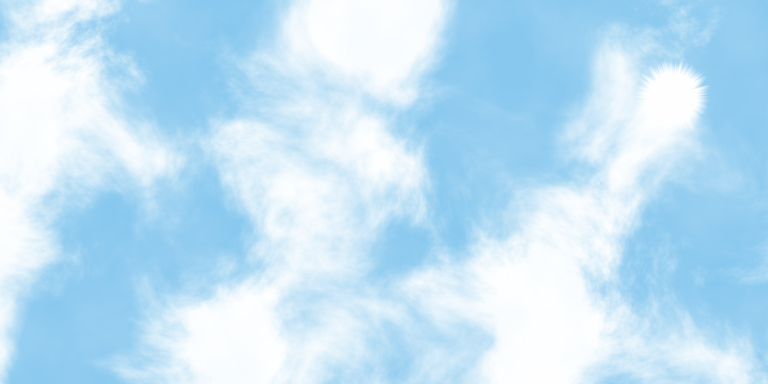
A WebGL 1 fragment shader for this texture:

```glsl
precision highp float;

uniform vec2 u_resolution;

#define SKY_COLOR vec3(0.535, 0.785, 0.935)
#define CLOUD_COLOR vec3(0.995, 0.998, 1.0)
#define CLOUD_SCALE 2.3
#define BAND_PERIOD 0.78
#define BAND_SLANT 0.35
#define BAND_STRENGTH 0.42
#define COVER_START -0.44
#define COVER_FULL 0.50
#define HAZE 0.10
#define SUN_CENTER vec2(1.75, 0.745)
#define SUN_RADIUS 0.075

const float TAU = 6.2831853;

vec2 gradientAt(vec2 cell) {
  vec3 q = fract(cell.xyx * vec3(0.1031, 0.1030, 0.0973));
  q += dot(q, q.yzx + 33.33);
  float angle = TAU * fract((q.x + q.y) * q.z);
  return vec2(cos(angle), sin(angle));
}

float gradientNoise(vec2 p) {
  vec2 i = floor(p);
  vec2 f = p - i;
  vec2 w = f * f * f * (f * (f * 6.0 - 15.0) + 10.0);
  vec2 e = vec2(0.0, 1.0);
  float a = dot(gradientAt(i), f);
  float b = dot(gradientAt(i + e.yx), f - e.yx);
  float c = dot(gradientAt(i + e.xy), f - e.xy);
  float d = dot(gradientAt(i + e.yy), f - e.yy);
  return mix(mix(a, b, w.x), mix(c, d, w.x), w.y);
}

float fbm(vec2 p, float gain) {
  float sum = 0.0;
  float amplitude = 1.0;
  for (int octave = 0; octave < 7; octave++) {
    sum += amplitude * gradientNoise(p);
    p = mat2(1.6, 1.2, -1.2, 1.6) * p + 17.3;
    amplitude *= gain;
  }
  return sum;
}

// Slanted cloud banks broken up by noise, thinning upward and near the sun
float cloudField(vec2 p, float sunDistance) {
  vec2 drift = 0.12 * vec2(gradientNoise(p * 3.0 + 41.0), gradientNoise(p * 3.0 + 73.0));
  vec2 q = p + drift;
  float bank = cos(TAU * (q.x - BAND_SLANT * q.y - 0.6) / BAND_PERIOD);
  float roughness = 0.58 + 0.14 * gradientNoise(p * 2.0 + 9.0);
  float billow = fbm(q * CLOUD_SCALE + 5.0, roughness);
  float clearing = 0.5 * exp(-9.0 * sunDistance * sunDistance);
  return BAND_STRENGTH * bank + billow + 0.4 * (0.52 - p.y) - clearing;
}

// Bright disc with a frayed rim and a faint halo
float sunLight(vec2 offset, float r) {
  vec2 direction = offset / max(r, 0.0001);
  float fray = gradientNoise(direction * 9.0 + 3.0) + 0.6 * gradientNoise(direction * 21.0);
  float disc = 1.0 - smoothstep(0.8, 1.4, r / SUN_RADIUS + 0.25 * fray);
  float halo = 0.3 * exp(-r / SUN_RADIUS * 0.9);
  return max(disc, halo);
}

void main() {
  vec2 p = gl_FragCoord.xy / u_resolution.y;
  vec2 sunOffset = p - SUN_CENTER;
  float sunDistance = length(sunOffset);

  float cover = smoothstep(COVER_START, COVER_FULL, cloudField(p, sunDistance));
  float mottle = fbm(p * 4.0 + 29.0, 0.55);
  float haze = clamp(HAZE * (0.5 + 1.2 * mottle), 0.0, 0.3);

  // Thin haze veils the sky; soft shading dims the cloud bodies a little
  float light = mix(haze, 1.0 - 0.5 * haze, cover);
  light = mix(light, 1.0, sunLight(sunOffset, sunDistance));
  gl_FragColor = vec4(mix(SKY_COLOR, CLOUD_COLOR, light), 1.0);
}
```
